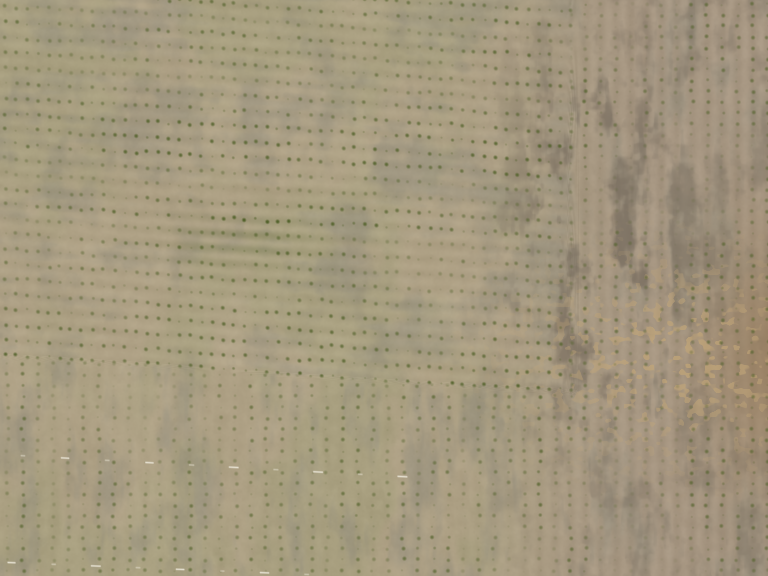
This texture is drawn by a WebGL 2 fragment shader. Its source:

```glsl
#version 300 es
precision highp float;
// Hazy aerial view of planted fields: tilted rows of small green plants in the
// upper left, upright rows below and at the right, dashed pale markers between.
// Plants are a jittered lattice; soil wear is layered, stretched cellular noise.
uniform vec2 u_resolution;
out vec4 outColor;

// Layout, in units of canvas height
const float ROW_PITCH = 0.0264;
const float PLANT_PITCH = 0.0189;
const float PLANT_RADIUS = 0.0048;
const float ROW_SLOPE = 0.061;
const float BLOCK_BOTTOM = 0.380;
const float BLOCK_RIGHT = 0.995;
const float DASH_PITCH = 0.0732;
const float DASH_WIDTH = 0.0013;

// Colours
const vec3 SOIL_WARM = vec3(0.690, 0.637, 0.528);
const vec3 SOIL_GREEN = vec3(0.665, 0.630, 0.505);
const vec3 SOIL_MAUVE = vec3(0.650, 0.585, 0.510);
const vec3 DAMP = vec3(0.545, 0.525, 0.460);
const vec3 SHADOW = vec3(0.465, 0.420, 0.365);
const vec3 RUST = vec3(0.570, 0.445, 0.300);
const vec3 STRAW = vec3(0.760, 0.650, 0.470);
const vec3 LEAF = vec3(0.330, 0.390, 0.175);
const vec3 MARKER = vec3(0.900, 0.880, 0.820);

float hash(vec2 p) {
  vec3 q = fract(vec3(p.xyx) * 0.1031);
  q += dot(q, q.yzx + 33.33);
  return fract((q.x + q.y) * q.z);
}

// Smooth cellular noise: random tones blended by distance to jittered points
float cellular(vec2 p) {
  vec2 cell = floor(p);
  float sum = 0.0, total = 0.0;
  for (int j = -1; j <= 1; j++)
    for (int i = -1; i <= 1; i++) {
      vec2 c = cell + vec2(i, j);
      vec2 d = c + 0.15 + 0.7 * vec2(hash(c), hash(c + 71.3)) - p;
      float w = exp(-5.0 * dot(d, d));
      sum += w * hash(c + 19.7);
      total += w;
    }
  return sum / total;
}

float layered(vec2 p) {
  return 0.5 * cellular(p) + 0.3 * cellular(p * 2.3 + 7.1) + 0.2 * cellular(p * 5.1 + 3.7);
}

// Soft bump of unit height
float glow(vec2 p, vec2 center, vec2 size) {
  vec2 d = (p - center) / size;
  return exp(-dot(d, d));
}

// Plants along q.x in rows stacked along q.y; some are small or missing
float plants(vec2 q, float seed) {
  vec2 pitch = vec2(PLANT_PITCH, ROW_PITCH);
  vec2 id = floor(q / pitch);
  vec2 jitter = vec2(hash(id + seed), hash(id + seed + 37.0)) - 0.5;
  vec2 d = (fract(q / pitch) - 0.5 - 0.2 * jitter) * pitch;
  float vigor = smoothstep(0.08, 0.5, hash(id + seed + 11.0));
  float row = mix(0.45, 1.0, hash(vec2(id.y, seed)));
  float radius = PLANT_RADIUS * mix(0.65, 1.1, vigor);
  return mix(0.3, 1.0, vigor) * row * (1.0 - smoothstep(0.1, 1.0, length(d) / radius));
}

// Dashes from the left edge to an end, long and short in turn
float dashes(vec2 p, float height, float slope, float phase, float end) {
  float x = (p.x - phase) / DASH_PITCH + 0.5;
  float id = floor(x);
  float even = 1.0 - mod(id, 2.0);
  float along = abs(fract(x) - 0.5) * DASH_PITCH;
  float halfLength = mix(0.003, 0.008, even) * mix(0.7, 1.1, hash(vec2(id, height)));
  float d = length(vec2(max(along - halfLength, 0.0), p.y - height + slope * p.x));
  float edge = 1.0 / u_resolution.y;
  float line = 1.0 - smoothstep(DASH_WIDTH - edge, DASH_WIDTH + edge, d);
  return line * mix(0.55, 1.0, even) * step(p.x, end);
}

void main() {
  vec2 p = gl_FragCoord.xy / u_resolution.y;
  float tilted = p.y + ROW_SLOPE * p.x + 0.002 * sin(p.x * 7.0 + p.y * 9.0);
  float block = smoothstep(-0.006, 0.006, tilted - BLOCK_BOTTOM)
              * (1.0 - smoothstep(-0.012, 0.012, p.x - BLOCK_RIGHT));
  float right = smoothstep(0.75, 1.15, p.x);

  // Soil tone, with streaks along the rows of each field
  float broad = layered(p * vec2(6.0, 4.5));
  float across = layered(vec2(p.x * 6.0, tilted * 24.0));
  float upright = layered(vec2(p.x * 30.0, p.y * 7.0) + 5.0);
  float streak = mix(upright, across, block);
  vec3 color = mix(SOIL_WARM, SOIL_GREEN, smoothstep(0.35, 0.65, broad) * (1.0 - right));
  color = mix(color, SOIL_MAUVE, 0.85 * right);
  color = mix(color, DAMP, 0.55 * smoothstep(0.42, 0.75, 0.5 * (streak + layered(p * vec2(14.0, 9.0) + 31.0))));
  color += 0.05 * (streak - 0.5) + 0.035 * (layered(p * 60.0) - 0.5);
  float furrow = cos(6.2832 * mix(p.x, tilted, block) / ROW_PITCH);
  color += 0.011 * furrow * mix(0.4 + right, 1.0, block);

  // Dark worn strip, rusty edge and scattered straw
  float worn = glow(p, vec2(1.02, 0.58), vec2(0.13, 0.28)) + 0.5 * right;
  color = mix(color, SHADOW, 0.75 * min(worn, 1.0) * smoothstep(0.45, 0.72, 0.5 * upright + 0.5 * layered(p * 22.0)));
  color = mix(color, RUST, 0.5 * glow(p, vec2(1.35, 0.38), vec2(0.12, 0.20)));
  float litter = glow(p, vec2(1.18, 0.38), vec2(0.24, 0.15));
  color = mix(color, STRAW, 0.75 * litter * smoothstep(0.66, 0.82, cellular(p * vec2(95.0, 120.0))));

  // Green rows, thriving in a few patches
  float patchy = smoothstep(0.25, 0.65, layered(p * 5.0 + 13.0));
  float lush = glow(p, vec2(0.42, 0.585), vec2(0.12, 0.045));
  float leaf = mix(plants(p.yx, 53.0) * mix(0.2, 0.75, patchy),
                   plants(vec2(p.x, tilted), 5.0) * mix(0.55, 0.95, patchy), block);
  color = mix(color, LEAF, min(leaf * (1.0 + 0.5 * lush), 1.0));
  color = mix(color, LEAF, 0.22 * lush * block * (0.5 - 0.5 * furrow));

  // Pale field markers
  float marks = max(dashes(p, 0.211, 0.055, 0.113, 0.72), dashes(p, 0.024, 0.040, 0.020, 0.58));
  outColor = vec4(mix(color, MARKER, marks), 1.0);
}
```
